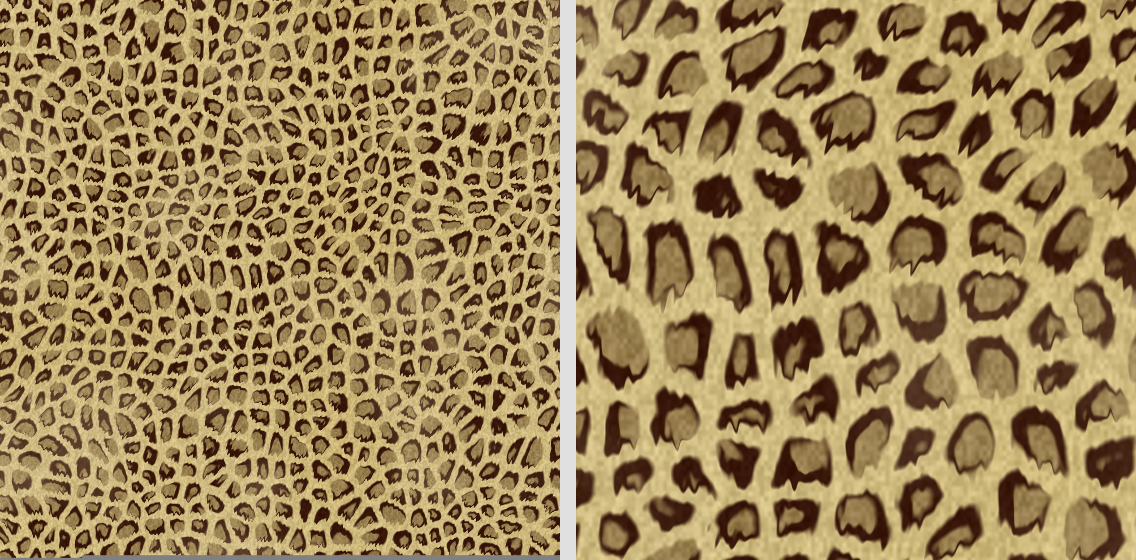
Left: the whole. Right: its middle third, enlarged.
A WebGL 1 fragment shader for this texture:

```glsl
precision highp float;
// Leopard fur: ragged brown rosettes on a grainy golden coat, with a thin grey strip below.
uniform vec2 u_resolution;

const vec3 COAT = vec3(0.81, 0.73, 0.49);
const vec3 CORE = vec3(0.59, 0.49, 0.30);
const vec3 RING = vec3(0.21, 0.08, 0.03);
const vec3 HAZE = vec3(0.84, 0.77, 0.60);
const vec3 STRIP = vec3(0.50);
const float CELLS = 26.5;       // rosettes across the canvas
const float JITTER = 0.72;      // irregularity of their placement
const float GAP = 0.145;        // half the gap between rosettes, in cells
const float ROUNDING = 16.0;    // higher gives sharper corners
const float SOFTNESS = 0.045;   // edge blur, in cells
const float RAGGED = 0.20;      // hair displacement, in cells
const float HAIR_LEAN = 0.30;
const vec2 HAIR_FREQ = vec2(300.0, 85.0);
const float GRAIN = 0.21;
const float HAZE_AMOUNT = 0.24;

float hash(vec2 p) {
  vec3 q = fract(vec3(p.xyx) * 0.1031);
  q += dot(q, q.yzx + 33.33);
  return fract((q.x + q.y) * q.z);
}

vec2 hash2(vec2 p) {
  return vec2(hash(p), hash(p + 71.7));
}

float noise(vec2 p) {
  vec2 i = floor(p);
  vec2 f = fract(p);
  f = f * f * (3.0 - 2.0 * f);
  float low = mix(hash(i), hash(i + vec2(1.0, 0.0)), f.x);
  float high = mix(hash(i + vec2(0.0, 1.0)), hash(i + 1.0), f.x);
  return mix(low, high, f.y);
}

vec2 spotCenter(vec2 cell) {
  return cell + 0.5 + JITTER * (hash2(cell + 40.0) - 0.5);
}

// Rounded distance to the cell border; also finds the cell and its centre offset.
float borderDistance(vec2 p, out vec2 id, out vec2 fromCenter) {
  vec2 base = floor(p);
  float nearest = 100.0;
  for (int y = -1; y <= 1; y++) {
    for (int x = -1; x <= 1; x++) {
      vec2 cell = base + vec2(float(x), float(y));
      vec2 offset = p - spotCenter(cell);
      float d = dot(offset, offset);
      if (d < nearest) {
        nearest = d;
        id = cell;
        fromCenter = offset;
      }
    }
  }
  vec2 center = p - fromCenter;
  float total = 0.0;
  for (int y = -2; y <= 2; y++) {
    for (int x = -2; x <= 2; x++) {
      if (x == 0 && y == 0) continue;
      vec2 toOther = spotCenter(id + vec2(float(x), float(y))) - center;
      float d = dot(0.5 * toOther - fromCenter, normalize(toOther));
      total += exp(-ROUNDING * d);
    }
  }
  return -log(total) / ROUNDING;
}

void main() {
  vec2 uv = gl_FragCoord.xy / u_resolution;

  // Hair strands: streaked noise along a gently bending direction
  float bend = 0.07 * noise(uv * vec2(2.0, 6.0) + 9.0);
  vec2 strand = vec2(uv.x - HAIR_LEAN * uv.y + bend, uv.y) * HAIR_FREQ;
  float hair = noise(strand) - 0.5;
  vec2 hairDir = normalize(vec2(HAIR_LEAN, 1.0));

  // Rosette field, bent slightly and combed by the hair
  vec2 warp = vec2(noise(uv * 7.0), noise(uv * 7.0 + 31.0)) - 0.5;
  vec2 p = uv * CELLS + 1.2 * warp + 2.0 + RAGGED * hair * hairDir;
  vec2 id;
  vec2 fromCenter;
  float border = borderDistance(p, id, fromCenter);
  float blotch = noise(p * 3.2 + 17.0) - 0.5;
  float shape = border + 0.07 * blotch + 0.07 * hair;
  float spot = smoothstep(-SOFTNESS, SOFTNESS, shape - GAP);

  // Tan core, tilted to one side so that many rings open
  float angle = 6.2832 * hash(id + 5.3);
  float tilt = mix(0.15, 0.55, hash(id + 12.9));
  float coreField = border + tilt * dot(fromCenter, vec2(cos(angle), sin(angle)));
  coreField += 0.12 * blotch + 0.08 * hair;
  float coreEdge = mix(0.25, 0.32, hash(id + 23.1));
  float core = smoothstep(-SOFTNESS, SOFTNESS, coreField - coreEdge);

  // Coat, rosettes, pale haze and grain
  float tone = noise(uv * 5.0 + 3.0) - 0.5;
  vec3 coat = COAT + tone * vec3(0.02, 0.03, 0.06);
  vec3 color = mix(coat, mix(RING, CORE, core), spot);
  float patches = 0.65 * noise(uv * 6.5 + 50.0) + 0.35 * noise(uv * 15.0 + 80.0);
  color = mix(color, HAZE, HAZE_AMOUNT * smoothstep(0.42, 0.78, patches));
  float grain = 0.6 * (noise(uv * vec2(430.0, 330.0)) - 0.5) + 0.4 * hair;
  color += GRAIN * grain * mix(1.0, 0.35, spot * (1.0 - core));

  // Grey strip along the lower edge, lower at the left
  float stripTop = mix(0.004, 0.0085, smoothstep(0.146, 0.148, uv.x));
  color = mix(color, STRIP, 1.0 - smoothstep(stripTop - 0.001, stripTop + 0.001, uv.y));
  gl_FragColor = vec4(clamp(color, 0.0, 1.0), 1.0);
}
```
